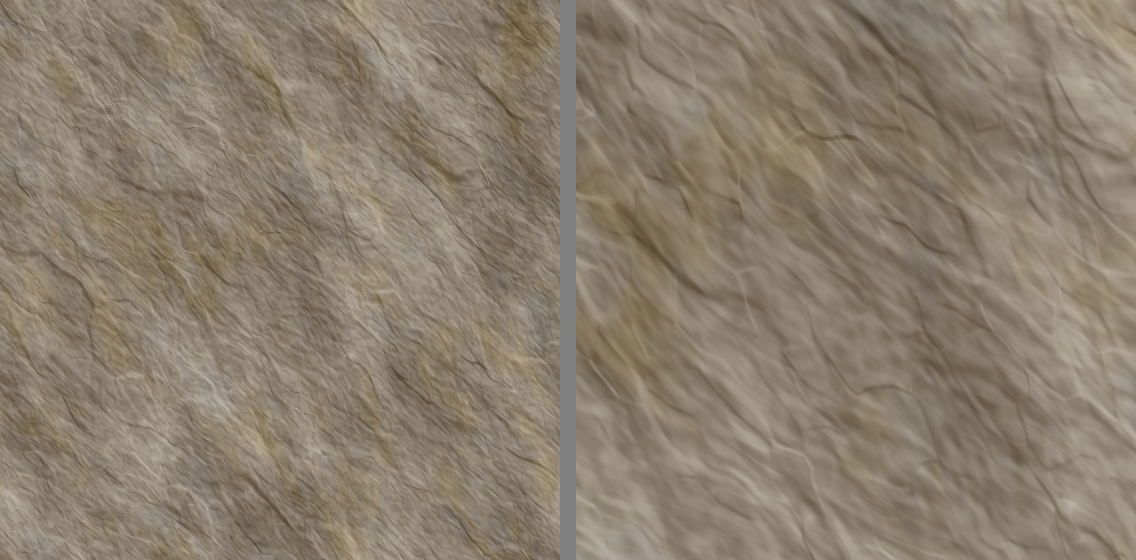
Left, the full canvas; right, a detail of the centre.
Give the GLSL for this texture, as a Shadertoy shader.

```glsl
// Weathered rock: short crossing fibres slanting down to the right over angular chips.
// Noise and cellular plates live on a skewed lattice that wraps on the canvas;
// a height difference towards the light shades them, and mineral tints go on top.

vec2 hash2(vec2 cell, float seed) {
    vec3 q = fract(cell.xyx * vec3(.1031, .1030, .0973) + seed * .137);
    q += dot(q, q.yzx + 33.33);
    return fract((q.xx + q.yz) * q.zy);
}

// Skewed lattice: one step across the canvas also climbs 3/4 of its rows
float skewOf(vec2 freq) { return floor(.75 * freq.y + .5); }

vec2 toLattice(vec2 uv, vec2 freq) {
    return uv * freq + vec2(0., skewOf(freq) * uv.x);
}

vec2 wrapCell(vec2 cell, vec2 freq) {
    float turns = floor((cell.x + .5) / freq.x);
    float row = cell.y - turns * skewOf(freq);
    return vec2(cell.x - turns * freq.x, floor(mod(row + .5, freq.y)));
}

float corner(vec2 cell, vec2 offset, vec2 freq, float seed) {
    return dot(hash2(wrapCell(cell, freq), seed) * 2. - 1., offset);
}

float noise(vec2 uv, vec2 freq, float seed) {
    vec2 p = toLattice(uv, freq), i = floor(p), f = p - i;
    vec2 s = f * f * f * (f * (f * 6. - 15.) + 10.);
    vec2 r = vec2(1, 0), u = vec2(0, 1);
    return mix(mix(corner(i, f, freq, seed), corner(i + r, f - r, freq, seed), s.x),
               mix(corner(i + u, f - u, freq, seed), corner(i + 1., f - 1., freq, seed), s.x), s.y);
}

float layers(vec2 uv, vec2 freq, int octaves, float seed) {
    float sum = 0., amp = 1.;
    for (int k = 0; k < octaves; k++) {
        sum += amp * noise(uv, freq, seed + float(k));
        freq *= 2.;
        amp *= .62;
    }
    return sum;
}

// Tilted cellular plates; most lie level with their neighbours, a few stand proud
float plates(vec2 uv, vec2 freq, float seed) {
    vec2 p = toLattice(uv, freq), base = floor(p);
    float sum = 0., total = 1e-14;
    for (int y = -1; y <= 1; y++)
    for (int x = -1; x <= 1; x++) {
        vec2 cell = base + vec2(x, y), id = wrapCell(cell, freq);
        vec2 d = p - cell - .1 - .8 * hash2(id, seed);
        vec2 tilt = hash2(id, seed + 1.) - .5;
        float weight = exp(-32. * dot(d, d));
        sum += weight * (dot(d, tilt) + .7 * pow(hash2(id, seed + 2.).x, 3.));
        total += weight;
    }
    return sum / total;
}

vec2 drift(vec2 uv, vec2 freq, float seed) {
    return vec2(noise(uv, freq, seed), noise(uv, freq, seed + 1.));
}

vec2 bend(vec2 uv) {
    return uv + .035 * drift(uv, vec2(5, 4), 1.) + .014 * drift(uv, vec2(17, 16), 3.)
              + .005 * drift(uv, vec2(50, 44), 5.);
}

float height(vec2 uv) {
    vec2 p = bend(uv);
    float exposed = smoothstep(-.15, .3, noise(uv, vec2(7, 6), 9.));
    return .9 * exposed * plates(p, vec2(6, 7), 11.)
         + .32 * plates(p, vec2(13, 16), 17.) * (1.2 - exposed)
         + .11 * plates(p, vec2(32, 40), 20.)
         + .42 * layers(p, vec2(6, 7), 5, 23.);
}

// Fine straight fibres (x) and hair-thin pale ridges (y)
vec2 fibreSet(vec2 uv, float seed) {
    vec2 p = uv + .075 * drift(uv, vec2(6, 5), seed) + .006 * drift(uv, vec2(26, 24), seed + 2.);
    float ridge = 1. - abs(noise(p, vec2(20, 52), seed + 4.));
    return vec2(layers(p, vec2(26, 68), 3, seed + 5.), pow(ridge, 22.));
}

void mainImage(out vec4 fragColor, in vec2 fragCoord) {
    vec2 uv = fragCoord / iResolution.xy;
    vec2 p = bend(uv);

    // Relief lit from above, compressed so ledges stay soft
    float slope = (height(uv) - height(uv + .0022 * vec2(.4, .9))) / .0022;
    float relief = .055 * slope;
    relief /= 1. + abs(relief);

    // Two fibre directions swap in ragged patches
    float swap = smoothstep(-.06, .06, layers(p, vec2(12, 11), 3, 27.));
    vec2 fibres = mix(fibreSet(uv, 61.), fibreSet(uv, 75.), swap);
    float patches = layers(p, vec2(5, 4), 5, 31.);
    float speckle = noise(uv, vec2(130, 112), 41.);
    float wisps = fibres.y * smoothstep(.05, .5, layers(p, vec2(11, 10), 3, 47.));

    float tone = .45 + .46 * relief + .78 * patches + .46 * fibres.x + .22 * speckle + .4 * wisps;
    vec3 rock = mix(vec3(.45, .40, .33), vec3(.66, .62, .56), clamp(tone, -.5, 1.35));

    // Ochre stains, cool grey veils and brown hollows
    float ochre = smoothstep(.0, .5, layers(p, vec2(7, 6), 5, 53.));
    float veil = smoothstep(.05, .5, layers(p, vec2(10, 9), 4, 59.));
    float hollow = smoothstep(.45, .85, -relief);
    rock += ochre * vec3(.012, -.004, -.042);
    rock += veil * vec3(-.008, .002, .02);
    rock -= hollow * vec3(.05, .05, .055);

    fragColor = vec4(rock, 1.);
}
```
